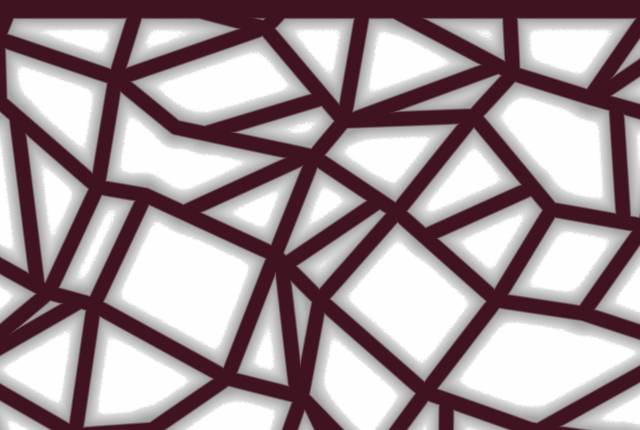
Reproduce this pattern procedurally as a Shadertoy shader.

```glsl
// Irregular lattice of dark struts over white panes with soft inner shadows.

#define CELL 0.243        // lattice spacing, in canvas heights
#define JITTER 0.74       // how far lattice nodes wander, in cells
#define TILT 0.48         // lattice rotation, in radians
#define HALF_BAR 0.0172   // half the strut width
#define TOP_BAND 0.043    // height of the solid band at the top
#define CUT_SHARE 0.64    // share of cells split by a slanted strut
#define GAP_SHARE 0.12    // share of side struts left out
#define SHADOW 0.029      // reach of the inner shadow
#define EDGE_SOFT 0.0034  // softness of the strut edges
#define BAR_COLOR vec3(0.25, 0.075, 0.13)
#define PANE_COLOR vec3(0.995)

// Integer hash: lattice position to two values in 0..1
vec2 hash2(vec2 cell, uint seed) {
    uvec2 v = uvec2(ivec2(cell) + 4096) * 1664525u + 1013904223u + seed * 7919u;
    v.x += v.y * 1664525u;
    v.y += v.x * 1664525u;
    v ^= v >> 16u;
    v.x += v.y * 1664525u;
    v.y += v.x * 1664525u;
    v ^= v >> 16u;
    return vec2(v & 65535u) / 65535.0;
}

vec2 node(vec2 cell) {
    return cell + 0.5 + (hash2(cell, 1u) - 0.5) * JITTER;
}

float segmentDistance(vec2 p, vec2 a, vec2 b) {
    vec2 ab = b - a, ap = p - a;
    return length(ap - ab * clamp(dot(ap, ab) / dot(ab, ab), 0.0, 1.0));
}

// x: nearest distance, y: sum of falloffs for a blended distance
void addStrut(inout vec2 field, float d) {
    field.x = min(field.x, d);
    field.y += exp(-d / (0.25 * SHADOW));
}

// Signed distance to the struts: x exact, y blended in the corners
vec2 strutField(vec2 p) {
    vec2 field = vec2(1.0, 0.0);
    float c = cos(TILT), s = sin(TILT);
    vec2 q = mat2(c, s, -s, c) * p / CELL + 7.0;
    vec2 home = floor(q);

    for (int j = -2; j <= 1; j++)
    for (int i = -2; i <= 1; i++) {
        vec2 cell = home + vec2(i, j);
        vec2 a = node(cell), b = node(cell + vec2(1, 0));
        vec2 d = node(cell + vec2(0, 1)), e = node(cell + vec2(1, 1));
        vec2 pick = hash2(cell, 2u), ends = 0.32 * hash2(cell, 3u);

        addStrut(field, CELL * segmentDistance(q, a, b));
        if (pick.x > GAP_SHARE)
            addStrut(field, CELL * segmentDistance(q, a, d));

        // Slanted cut from the lower to the upper side of the cell
        if (pick.y < CUT_SHARE) {
            vec2 t = vec2(ends.x, 1.0 - ends.y);
            if (pick.y < 0.5 * CUT_SHARE) t = 1.0 - t;
            addStrut(field, CELL * segmentDistance(q, mix(a, b, t.x), mix(d, e, t.y)));
        }
    }

    // Band along the top
    addStrut(field, 1.0 - TOP_BAND - p.y + HALF_BAR);
    return vec2(field.x, -0.25 * SHADOW * log(field.y)) - HALF_BAR;
}

void mainImage(out vec4 fragColor, in vec2 fragCoord) {
    vec2 p = fragCoord / iResolution.y;
    float pixel = 1.0 / iResolution.y;
    vec2 field = strutField(p);

    // Inner shadow: grey ramp that ends in a slightly grainy rim
    float grain = hash2(floor(p * 300.0), 4u).x - 0.5;
    float depth = max(field.y, 0.0) / SHADOW;
    float grey = mix(0.64, 0.90, min(depth, 1.0));
    float clear = smoothstep(0.80, 1.05, depth + 0.12 * grain);
    vec3 pane = mix(vec3(grey), PANE_COLOR, clear);

    // Struts on top
    float soft = max(EDGE_SOFT, 0.75 * pixel);
    vec3 color = mix(BAR_COLOR, pane, smoothstep(-soft, soft, field.x));
    fragColor = vec4(color, 1.0);
}
```
